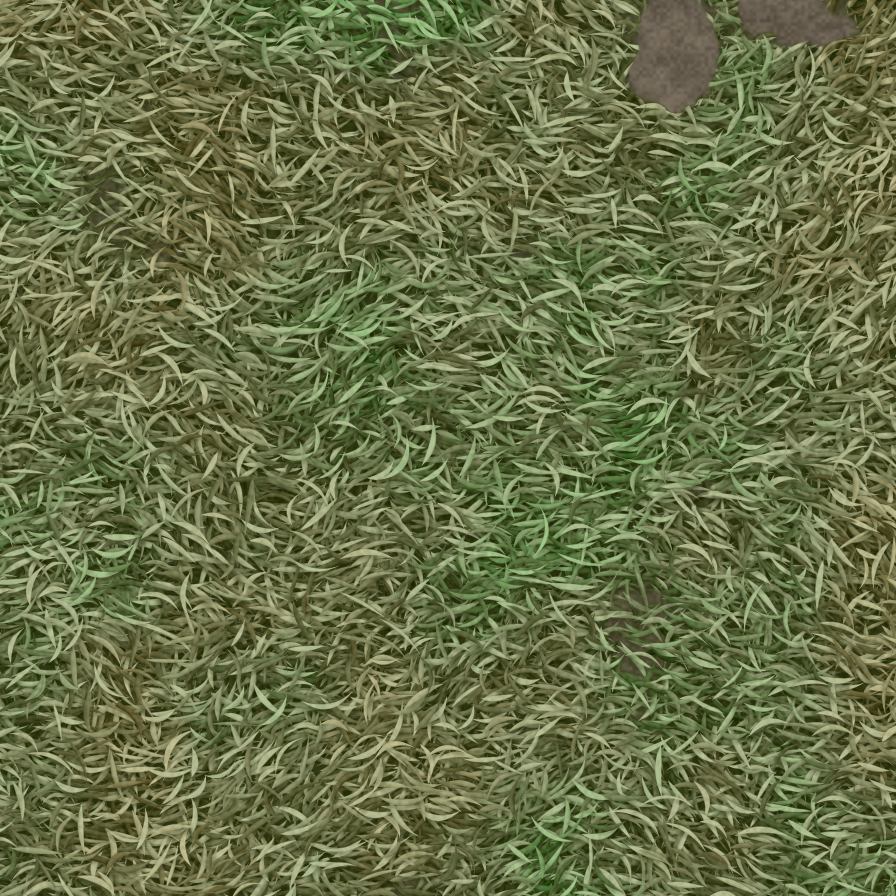
A three.js fragment shader for this texture:

```glsl
// Short trampled turf seen from above: many layers of thin bent blades,
// scattered on jittered grids, each casting a soft shadow on the layers below.
// Slow noise turns the lie of the grass, shifts its hue and opens bare soil.

varying vec2 vUv;

const int LAYERS = 16;
const float CELL = 0.033;         // grid spacing of the blades
const float EDGE = 0.0009;        // softness of the blade outline
const vec3 SHADE = vec3(0.14, 0.17, 0.04);
const vec3 DARK_GRASS = vec3(0.19, 0.22, 0.07);
const vec3 PALE_GRASS = vec3(0.62, 0.66, 0.50);
const vec3 SOIL = vec3(0.43, 0.39, 0.33);
const vec3 LUSH_SHIFT = vec3(-0.08, 0.03, -0.05);
const vec3 DRY_SHIFT = vec3(0.04, -0.01, -0.02);

vec4 hash4(vec2 p) {
  vec4 q = fract(p.xyxy * vec4(0.1031, 0.1030, 0.0973, 0.1099));
  q += dot(q, q.wzxy + 33.33);
  return fract((q.xxyz + q.yzzw) * q.zywx);
}

float noise(vec2 p) {
  vec2 i = floor(p);
  vec2 f = fract(p);
  f = f * f * (3.0 - 2.0 * f);
  float low = mix(hash4(i).x, hash4(i + vec2(1.0, 0.0)).x, f.x);
  float high = mix(hash4(i + vec2(0.0, 1.0)).x, hash4(i + 1.0).x, f.x);
  return mix(low, high, f.y);
}

float fbm(vec2 p) {
  return 0.55 * noise(p) + 0.3 * noise(p * 2.1 + 7.3) + 0.15 * noise(p * 4.3 + 19.1);
}

// Soft ragged ellipse, 1 inside and 0 outside
float spot(vec2 p, vec2 centre, vec2 radius, float ragged) {
  return 1.0 - smoothstep(0.65, 1.25, length((p - centre) / radius) + ragged);
}

// How bare the ground is: two open spots and scattered thin places
float bareness(vec2 p) {
  float ragged = 1.3 * (fbm(p * 22.0) - 0.5);
  float open = max(spot(p, vec2(0.75, 0.95), vec2(0.045, 0.085), ragged),
                   spot(p, vec2(0.89, 0.99), vec2(0.065, 0.050), ragged));
  float thin = 0.6 * smoothstep(0.66, 0.82, fbm(p * 7.0 + 41.0));
  return max(open, thin);
}

// Linear run of grass colours, shifted towards lush or dry
vec3 grassColour(float tone, float lush) {
  vec3 shift = lush > 0.0 ? LUSH_SHIFT * lush : DRY_SHIFT * -lush;
  return mix(DARK_GRASS, PALE_GRASS, clamp(tone, -0.15, 1.15)) + shift;
}

// Lie of the grass: mostly level, turning from tuft to tuft
float bladeAngle(vec2 root, float random) {
  float spread = 2.0 * random - 1.0;
  return 1.7 * (noise(root * 8.0 + 3.0) - 0.5) + 1.4 * spread * abs(spread);
}

// Blade in its own frame: x = cover, y = shadow, z = place across the width
vec3 blade(vec2 q, float halfLength, float halfWidth, float bend) {
  float along = q.x / halfLength;
  float side = q.y - bend * halfLength * (along * along - 0.3);
  float width = halfWidth * (1.0 - along * along) * (1.0 - 0.3 * along);
  float cover = 1.0 - smoothstep(-EDGE, EDGE, abs(side) - width);
  float shadow = 1.0 - smoothstep(0.0, 0.006, abs(side + 0.0018) - width);
  float ends = 1.0 - smoothstep(0.65, 1.0, abs(along));
  float inside = 1.0 - smoothstep(0.95, 1.1, abs(along));
  return vec3(cover * inside, shadow * ends, clamp(side / halfWidth, -1.0, 1.0));
}

// Lay one layer of blades over the colour below
vec3 grassLayer(vec3 colour, vec2 p, float layer, float bare, float lush) {
  float depth = layer / float(LAYERS - 1);
  vec2 offset = hash4(vec2(layer, 5.0)).xy;
  vec2 home = floor(p / CELL + offset);
  for (int y = -1; y <= 1; y++) {
    for (int x = -1; x <= 1; x++) {
      vec2 id = home + vec2(float(x), float(y));
      vec4 place = hash4(id + layer * 37.0 + 11.0);
      vec4 look = hash4(id + layer * 53.0 + 171.0);
      vec2 root = (id + place.xy - offset) * CELL;
      float angle = bladeAngle(root, place.z);
      vec2 axis = vec2(cos(angle), sin(angle));
      vec2 d = p - root;
      vec2 q = vec2(dot(d, axis), axis.x * d.y - axis.y * d.x);
      vec3 b = blade(q, CELL * mix(0.45, 0.9, place.w),
                     mix(0.0019, 0.0036, look.x), 0.9 * (look.y - 0.5));
      float grown = 1.0 - smoothstep(0.0, 0.2, bare - 0.8 * look.z);
      float tone = mix(0.45, 0.86, depth) + 1.1 * (look.w - 0.5);
      tone += 0.14 * b.z - 0.16 * b.z * b.z;
      vec3 green = grassColour(tone, lush + 0.7 * (look.y - 0.5));
      colour = mix(colour, SHADE, 0.22 * b.y * grown);
      colour = mix(colour, green, b.x * grown);
    }
  }
  return colour;
}

void main() {
  vec2 p = vUv;
  float bare = bareness(p);
  float lush = clamp(4.0 * (fbm(p * 5.0 + 13.0) - 0.5), -1.0, 1.0);

  // Ground beneath the grass
  vec3 earth = SOIL * (0.8 + 0.35 * fbm(p * 45.0));
  vec3 colour = mix(DARK_GRASS, earth, bare);

  for (int i = 0; i < LAYERS; i++) {
    colour = grassLayer(colour, p, float(i), bare, lush);
  }

  // Fine mottling
  colour += 0.09 * (noise(p * 260.0) - 0.5);
  gl_FragColor = vec4(clamp(colour, 0.0, 1.0), 1.0);
}
```
